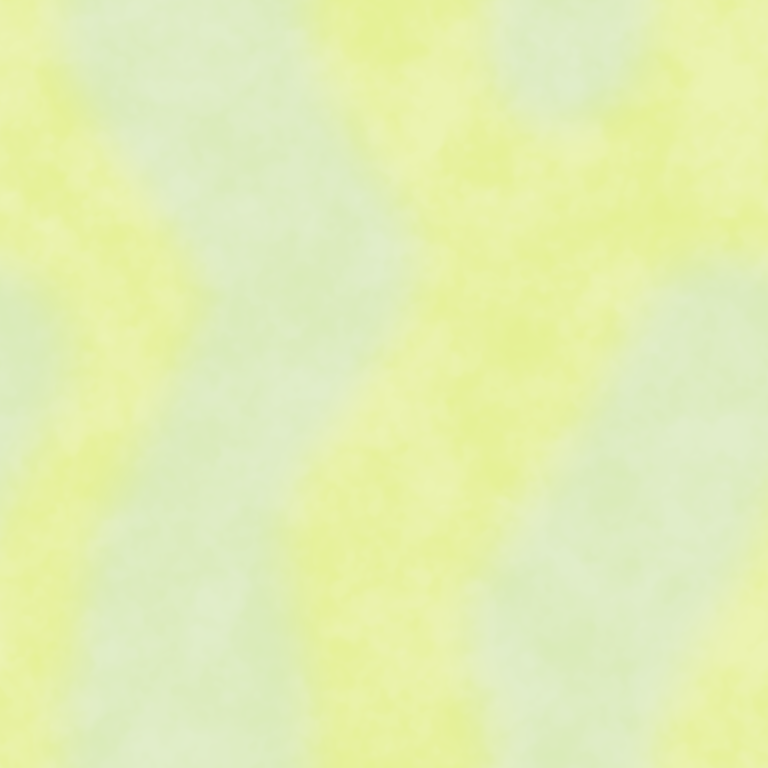
Write a three.js fragment shader that draws this texture.

```glsl
varying vec2 vUv;

const float TAU = 6.28318;
const vec3 PALE_GREEN = vec3(0.882, 0.929, 0.788);
const vec3 DEEP_GREEN = vec3(0.855, 0.920, 0.720);
const vec3 PALE_YELLOW = vec3(0.922, 0.952, 0.695);
const vec3 DEEP_YELLOW = vec3(0.898, 0.943, 0.585);

vec3 hash3(vec2 p) {
  vec3 q = fract(p.xyx * vec3(0.1031, 0.1030, 0.0973));
  q += dot(q, q.yxz + 33.33);
  return fract((q.xxy + q.yzz) * q.zyx);
}

// Smooth cellular noise: random cell tones blended by distance, tiling
float cellNoise(vec2 p, float period, float falloff) {
  vec2 cell = floor(p);
  vec2 local = fract(p);
  vec2 sum = vec2(0.0);
  for (int j = -1; j <= 1; j++) {
    for (int i = -1; i <= 1; i++) {
      vec2 offset = vec2(float(i), float(j));
      vec3 rnd = hash3(mod(cell + offset, period) + period * 1.7);
      vec2 toPoint = offset + rnd.xy - local;
      float weight = exp(-falloff * dot(toPoint, toPoint));
      sum += vec2(rnd.z, 1.0) * weight;
    }
  }
  return sum.x / sum.y;
}

float mottle(vec2 uv, float baseCells) {
  float total = 0.0;
  float amplitude = 0.4;
  float cells = baseCells;
  for (int octave = 0; octave < 4; octave++) {
    total += amplitude * (cellNoise(uv * cells, cells, 4.5) - 0.5);
    amplitude *= 0.72;
    cells *= 2.0;
  }
  return total;
}

float capsule(vec2 p, vec2 a, vec2 b, float radius) {
  vec2 ab = b - a;
  float along = clamp(dot(p - a, ab) / dot(ab, ab), 0.0, 1.0);
  return length(p - a - ab * along) - radius;
}

float smoothMin(float a, float b, float k) {
  float h = max(k - abs(a - b), 0.0) / k;
  return min(a, b) - h * h * k * 0.25;
}

// Winding vertical band, centred on layered sines
float windingBand(vec2 p) {
  float centre = 0.295 + 0.075 * cos(TAU * (p.y - 0.62))
               + 0.025 * cos(2.0 * TAU * (p.y - 0.13));
  float halfWidth = 0.145 + 0.025 * cos(TAU * (p.y - 0.9));
  return abs(p.x - centre) - halfWidth;
}

// Bent lobe, repeated across the canvas borders
float bentLobe(vec2 p) {
  float d = 1.0;
  vec2 knee = vec2(0.755, 0.18);
  for (int j = 0; j <= 1; j++) {
    for (int i = 0; i <= 1; i++) {
      vec2 q = p + vec2(float(i), -float(j));
      float stem = capsule(q, vec2(0.735, -0.05), knee, 0.108);
      float head = capsule(q, knee, vec2(0.955, 0.53), 0.138);
      d = min(d, smoothMin(stem, head, 0.06));
    }
  }
  return d;
}

void main() {
  // Soft patches with slightly uneven borders
  float wobble = cellNoise(vUv * 9.0, 9.0, 3.0) - 0.5;
  float d = min(windingBand(vUv), bentLobe(vUv)) + 0.025 * wobble;
  float yellowAmount = smoothstep(-0.05, 0.05, d);

  // Fine cloudy tone inside both colours
  float depth = smoothstep(-0.34, 0.34, mottle(vUv, 12.0));
  vec3 green = mix(PALE_GREEN, DEEP_GREEN, depth);
  vec3 yellow = mix(PALE_YELLOW, DEEP_YELLOW, depth);
  gl_FragColor = vec4(mix(green, yellow, yellowAmount), 1.0);
}
```
